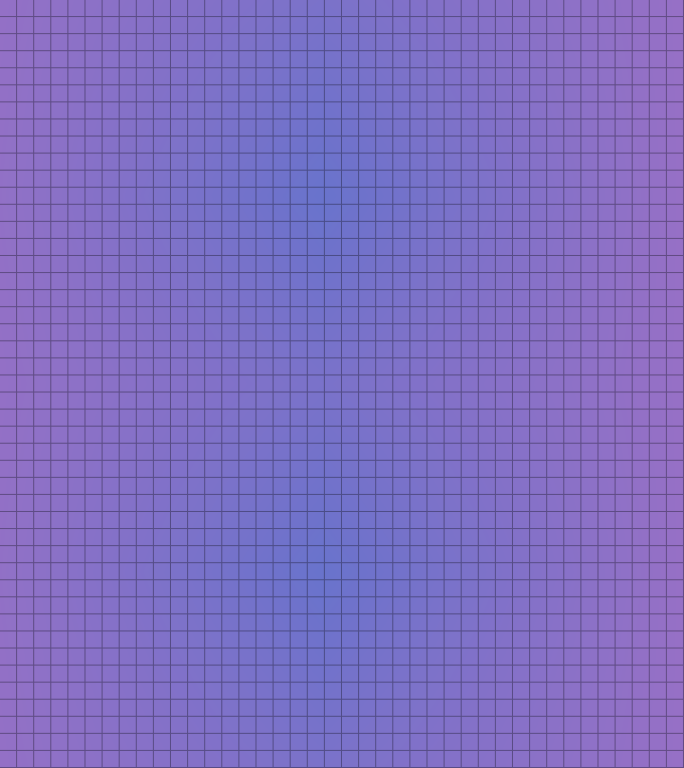
This pattern is drawn by a Shadertoy shader. Its source:

```glsl
// Accumulated line thickness from zero to p, one line at the start of each cell
vec2 lineIntegral(vec2 p) {
    return floor(p) * 0.06 + min(fract(p), 0.06);
}

// Box-filtered share of the pixel covered by vertical (x) and horizontal (y) lines
vec2 lineCoverage(vec2 p, vec2 pixel) {
    return (lineIntegral(p + 0.5 * pixel) - lineIntegral(p - 0.5 * pixel)) / pixel;
}

// Blue to violet blend with two blue centres, one above the other
vec3 background(vec2 uv) {
    float side = abs(uv.x - 0.47) / 0.53;
    float height = 0.38 * abs(abs(uv.y - 0.5) - 0.245) / 0.25;
    float violet = 1.0 - (1.0 - side) * (1.0 - height);
    return mix(vec3(0.41, 0.45, 0.80), vec3(0.59, 0.44, 0.775), violet);
}

void mainImage(out vec4 fragColor, in vec2 fragCoord) {
    vec2 uv = fragCoord / iResolution.xy;

    // Grid of 40 by 45 cells, lines on the right and bottom edge of each
    vec2 cells = vec2(40.0, 45.0);
    vec2 p = vec2(1.0 - uv.x, uv.y) * cells;
    vec2 cover = lineCoverage(p, cells / iResolution.xy);

    // Translucent dark lines over the gradient
    float ink = 1.0 - (1.0 - cover.x) * (1.0 - cover.y);
    vec3 color = mix(background(uv), vec3(0.06, 0.06, 0.10), 0.38 * ink);
    fragColor = vec4(color, 1.0);
}
```
